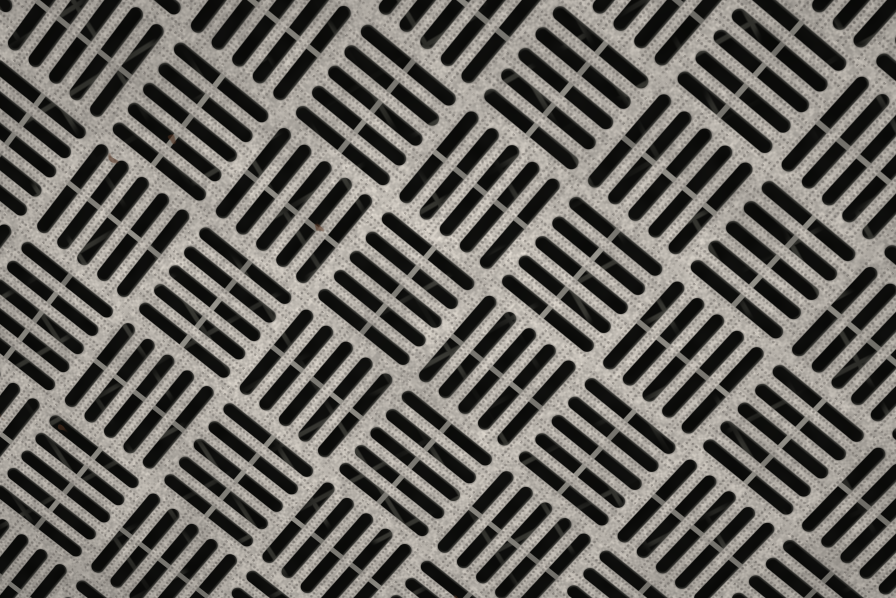
Give the GLSL for this texture, as a Shadertoy shader.

```glsl
// A worn metal floor grate: square blocks of five rounded slots, turned a
// quarter in a checkerboard, seen tilted with slight perspective. Blocks are
// folded into one distance function; ribs, studs, grain and dirt are layered on.

const float SLOT_PITCH = 0.196;       // all lengths below are in block widths
const float SLOT_HALF_LENGTH = 0.437;
const float SLOT_RADIUS = 0.053;
const float RIB_HALF_WIDTH = 0.021;
const float BLOCKS_PER_HEIGHT = 4.65;

const vec3 PIT = vec3(0.035, 0.036, 0.030);
const vec3 DEEP_METAL = vec3(0.20, 0.20, 0.18);
const vec3 WALL = vec3(0.30, 0.30, 0.28);
const vec3 RIB = vec3(0.59, 0.58, 0.55);
const vec3 PLATE = vec3(0.72, 0.70, 0.67);
const vec3 STUD_SHADE = vec3(0.49, 0.47, 0.45);
const vec3 RUST = vec3(0.33, 0.20, 0.13);

float hash(vec2 p) {
    vec3 q = fract(vec3(p.xyx) * 0.1031);
    q += dot(q, q.yzx + 33.33);
    return fract((q.x + q.y) * q.z);
}

float noise(vec2 p) {
    vec2 i = floor(p), f = fract(p);
    f = f * f * (3.0 - 2.0 * f);
    return mix(mix(hash(i), hash(i + vec2(1, 0)), f.x),
               mix(hash(i + vec2(0, 1)), hash(i + vec2(1, 1)), f.x), f.y);
}

// Coverage of a shape from its signed distance, softened by one pixel.
float cover(float d, float px) {
    return smoothstep(0.75 * px, -0.75 * px, d);
}

// Canvas position to block coordinates, through a mild perspective.
vec2 toBlocks(vec2 uv) {
    const vec2 ORIGIN = vec2(0.662, 0.516);
    const vec2 TILT = vec2(0.036, 0.087);
    mat2 axes = mat2(0.170, -0.138, 0.1367, 0.1615);
    vec2 d = uv - ORIGIN;
    return inverse(axes) * d / (1.0 + dot(TILT, d));
}

// Distance to the nearest of five slots lying along x.
float slotDistance(vec2 p) {
    p.y -= SLOT_PITCH * clamp(round(p.y / SLOT_PITCH), -2.0, 2.0);
    p.x = max(abs(p.x) - SLOT_HALF_LENGTH + SLOT_RADIUS, 0.0);
    return length(p) - SLOT_RADIUS;
}

// Two rows of small dimples along every bar.
float dimples(vec2 p, float px) {
    const float STEP = 0.034;
    float across = abs(abs(fract(p.y / SLOT_PITCH) - 0.5) * SLOT_PITCH - 0.024);
    float along = (fract(p.x / STEP) - 0.5) * STEP;
    return cover(length(vec2(along, across)) - 0.010, px);
}

// Dark space below the plate, with faint broken struts.
vec3 pitColor(vec2 g, float px) {
    vec2 q = mat2(0.94, 0.34, -0.34, 0.94) * g * 1.9 + 0.3;
    vec2 strut = abs(fract(q) - 0.5) - 0.035;
    float line = cover(min(strut.x, strut.y), 3.0 * px);
    float broken = smoothstep(0.40, 0.85, noise(g * 4.3 + 7.0));
    return mix(PIT, DEEP_METAL, line * broken) + 0.025 * noise(g * 9.0);
}

// Upper surface: tone patches, dimples and fine grain.
vec3 plateColor(vec2 g, vec2 p, float px) {
    vec3 col = PLATE * (0.94 + 0.12 * noise(g * 2.3));
    col = mix(col, STUD_SHADE, 0.65 * dimples(p, px));
    col *= 0.90 + 0.20 * noise(g * 62.0);
    return col * (0.95 + 0.10 * noise(g * 27.0 + 40.0));
}

// One ragged dirt speck in a few of the blocks.
float dirt(vec2 block, vec2 f) {
    vec2 spot = vec2(hash(block + 51.0), hash(block + 87.0)) - 0.5;
    float ragged = 0.07 * noise((f + block) * 24.0) - 0.015;
    float d = length((f - 0.8 * spot) * vec2(0.7, 1.4)) - ragged;
    return step(0.72, hash(block + 19.0)) * smoothstep(0.012, -0.012, d);
}

void mainImage(out vec4 fragColor, in vec2 fragCoord) {
    vec2 uv = fragCoord / iResolution.y;
    float px = BLOCKS_PER_HEIGHT / iResolution.y;
    vec2 g = toBlocks(uv);

    // Fold into one block; odd blocks are turned a quarter.
    vec2 block = round(g), f = g - block;
    bool turned = mod(block.x + block.y, 2.0) > 0.5;
    vec2 p = turned ? f.yx : f;
    float d = slotDistance(p);

    // Opening: depth, inner wall, and a recessed rib across the middle.
    vec3 hole = pitColor(g, px);
    float facing = slotDistance(p + vec2(0.0, 0.012)) - d;
    float wall = smoothstep(-0.022, 0.0, d) * smoothstep(-0.008, 0.012, facing);
    hole = mix(hole, WALL, 0.75 * wall);
    float ribShift = 0.05 * (hash(block + 5.0) - 0.5);
    float rib = cover(abs(p.x - ribShift) - RIB_HALF_WIDTH, px);
    float ribLight = 0.76 + 0.24 * noise(g * 5.0 + 13.0);
    hole = mix(hole, RIB * ribLight, rib);

    // Plate with darker worn rims and small round joints between blocks.
    vec3 plate = plateColor(g, p, px);
    plate *= 0.84 + 0.16 * smoothstep(0.0, 0.016, d);
    vec2 corner = floor(g);
    float joint = cover(length(g - corner - 0.5) - 0.052, px);
    plate = mix(plate, PLATE * 1.02, 0.6 * joint * step(0.6, hash(corner + 31.0)));

    vec3 col = mix(plate, hole, cover(d, px));
    col = mix(col, RUST, 0.6 * dirt(block, f));

    // Gentle darkening towards the canvas edges.
    vec2 fromCentre = fragCoord / iResolution.xy - 0.5;
    col *= 1.04 - 0.38 * dot(fromCentre, fromCentre);
    fragColor = vec4(col, 1.0);
}
```
